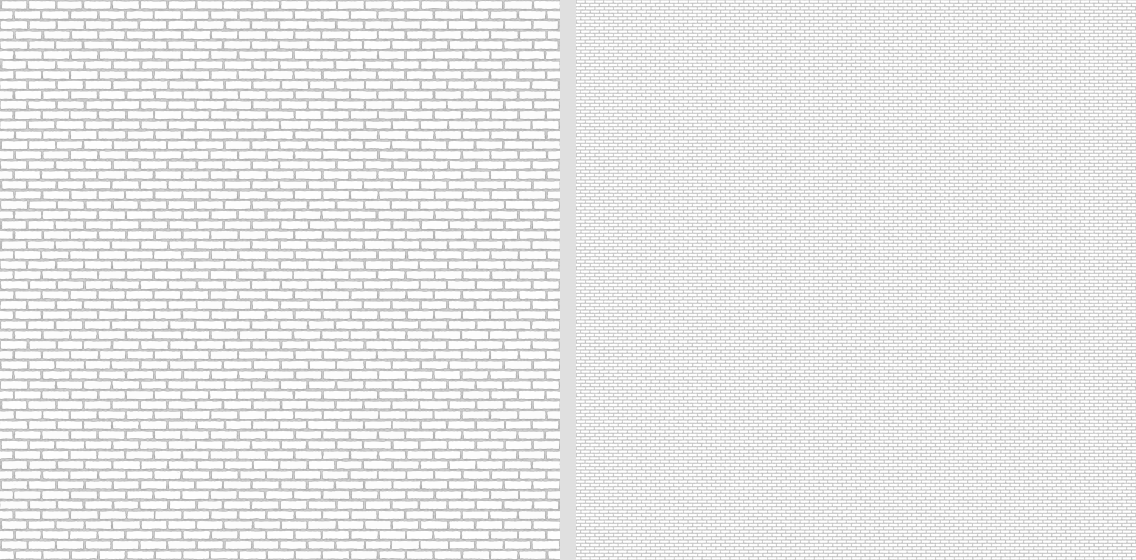
Left, the tile; right, the same tile 3 across and 3 down.
Write a WebGL 2 fragment shader that draws this texture.

```glsl
#version 300 es
precision highp float;
// White running-bond brick wall with thin, rough grey mortar joints.

uniform vec2 u_resolution;
out vec4 fragColor;

const vec2 BRICKS = vec2(20.0, 56.0);       // bricks across, courses up
const float ASPECT = BRICKS.y / BRICKS.x;   // brick pitch in course heights
const vec2 HALF_BRICK = vec2(1.28, 0.365);  // in course heights
const vec3 BRICK = vec3(0.993);
const vec3 MORTAR = vec3(0.80);
const vec3 OUTLINE = vec3(0.63);
const vec3 SPECK = vec3(0.78);
const int SAMPLES = 3;

float hash(vec2 p) {
  return fract(sin(dot(p, vec2(127.1, 311.7))) * 43758.5453);
}

// Value noise on a grid of whole cells that wraps at the canvas edge.
float wrapNoise(vec2 p, vec2 period) {
  vec2 cell = floor(p);
  vec2 f = smoothstep(0.0, 1.0, p - cell);
  vec2 a = mod(cell, period);
  vec2 b = mod(cell + 1.0, period);
  return mix(mix(hash(a), hash(vec2(b.x, a.y)), f.x),
             mix(hash(vec2(a.x, b.y)), hash(b), f.x), f.y);
}

float roundedBox(vec2 p, vec2 halfSize, float radius) {
  vec2 q = abs(p) - halfSize + radius;
  return length(max(q, 0.0)) + min(max(q.x, q.y), 0.0) - radius;
}

// Sparse small pits, at most one per grid cell.
float specks(vec2 uv, float grid, float density) {
  vec2 cell = mod(floor(uv * grid), grid);
  vec2 centre = 0.35 + 0.3 * vec2(hash(cell + 3.1), hash(cell + 8.7));
  float radius = mix(0.12, 0.3, hash(cell + 5.3));
  float disc = 1.0 - smoothstep(radius - 0.08, radius + 0.05, distance(fract(uv * grid), centre));
  return disc * step(1.0 - density, hash(cell + 1.9));
}

vec3 wall(vec2 uv) {
  // Courses wander slightly; every other one is shifted by half a brick.
  float course = mod(floor(uv.y * BRICKS.y), BRICKS.y);
  float wander = wrapNoise(vec2(uv.x * BRICKS.x, course), BRICKS) - 0.5;
  float x = uv.x * BRICKS.x + 0.5 * (1.0 - mod(course, 2.0)) + 0.08 * wander;
  vec2 id = vec2(mod(floor(x), BRICKS.x), course);
  vec2 p = (vec2(fract(x), fract(uv.y * BRICKS.y)) - 0.5) * vec2(ASPECT, 1.0);

  // Uneven brick sizes and chipped edges.
  vec2 sizeShift = (vec2(hash(id + 0.3), hash(id + 0.7)) - 0.5) * vec2(0.05, 0.035);
  vec2 coarseGrid = vec2(120.0, 168.0);
  vec2 fineGrid = vec2(360.0, 392.0);
  float coarse = wrapNoise(uv * coarseGrid, coarseGrid);
  float fine = wrapNoise(uv * fineGrid, fineGrid);
  float d = roundedBox(p, HALF_BRICK + sizeShift, 0.07);
  d += 0.06 * (coarse - 0.5) + 0.045 * (fine - 0.5);

  // Mortar, darker along the brick edge and most under the brick.
  float under = smoothstep(0.2, -0.2, p.y);
  float line = 1.0 - smoothstep(0.05, 0.12, d);
  vec3 joint = MORTAR + 0.07 * (fine - 0.5);
  joint = mix(joint, OUTLINE, line * mix(0.6, 1.0, under) * mix(0.75, 1.0, coarse));

  // Brick face with faint tone changes and pits.
  vec3 face = BRICK + 0.01 * (hash(id + 2.2) - 0.5);
  face = mix(face, SPECK, 0.7 * specks(uv, 240.0, 0.003));
  return mix(face, joint, smoothstep(-0.02, 0.035, d));
}

void main() {
  // Average several points in each pixel to smooth the thin lines.
  vec3 sum = vec3(0.0);
  for (int j = 0; j < SAMPLES; j++) {
    for (int i = 0; i < SAMPLES; i++) {
      vec2 offset = (vec2(i, j) + 0.5) / float(SAMPLES) - 0.5;
      sum += wall((gl_FragCoord.xy + offset) / u_resolution);
    }
  }
  fragColor = vec4(sum / float(SAMPLES * SAMPLES), 1.0);
}
```
